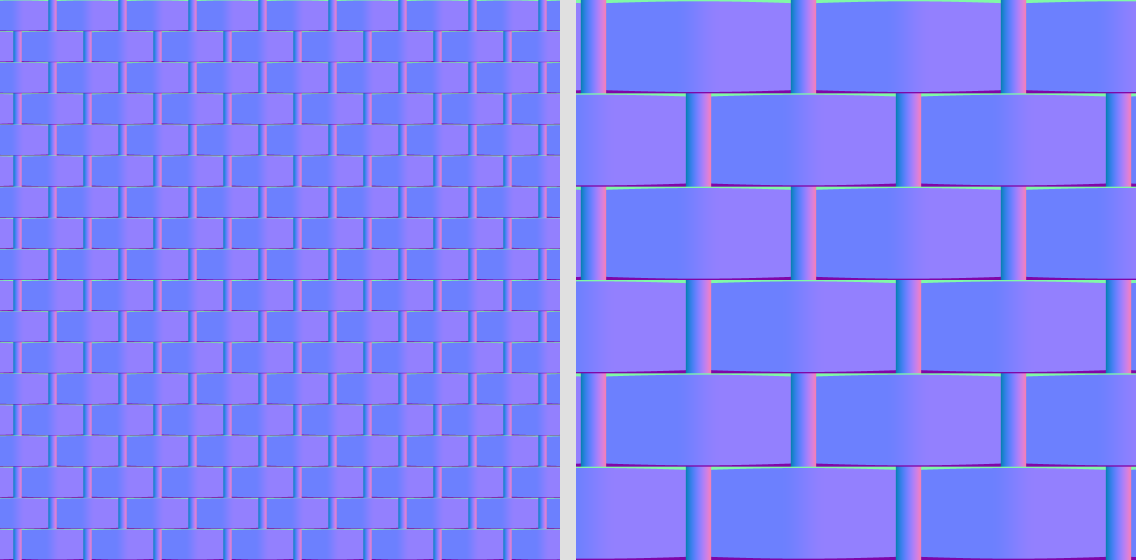
Left: the whole. Right: its middle third, enlarged.
Give the GLSL for this texture map, as a WebGL 1 fragment shader.

```glsl
precision highp float;
// Tangent-space normal map of a plain weave: flat bands crossing over narrow round cords.
uniform vec2 u_resolution;

const float PI = 3.14159265;
const vec2 REPEATS = vec2(8.0, 18.0);   // bands across, rows down (rows must be even)
const float FIRST_BAND_CENTRE = 0.75;   // in the bottom row, as a share of one repeat
const float CORD_HALF_WIDTH = 0.06;     // share of one repeat across
const float CORD_TILT = 0.95;           // sideways tilt at the cord's edges
const float BAND_TILT = 0.152;          // sideways tilt of the two band halves
const float CREST_HALF_WIDTH = 0.11;    // soft turn in the middle of a band
const float RIM_TILT = 0.95;            // up and down tilt at the band's rims
const float RIM_AT_ENDS = 0.038;        // rim thickness as a share of row height
const float RIM_AT_CENTRE = 0.014;
const int SAMPLES = 6;                  // antialiasing samples per axis

// Unit normal from its sideways and upward tilt.
vec3 normalFromTilt(vec2 tilt) {
  return vec3(tilt, sqrt(max(1.0 - dot(tilt, tilt), 0.0)));
}

// Round vertical cord; across runs from -1 to 1.
vec3 cordNormal(float across) {
  return normalFromTilt(vec2(CORD_TILT * across, 0.0));
}

// Band arched along its length, with steep rims that widen towards its ends.
vec3 bandNormal(float along, float height) {
  float crest = smoothstep(-CREST_HALF_WIDTH, CREST_HALF_WIDTH, along);
  float sideTilt = mix(-BAND_TILT, BAND_TILT, crest);
  float rim = mix(RIM_AT_ENDS, RIM_AT_CENTRE, cos(PI * along));
  float top = step(1.0 - rim, height);
  float bottom = step(height, rim);
  float rimTilt = RIM_TILT * (top - bottom);
  return normalFromTilt(vec2(sideTilt * (1.0 - abs(rimTilt)), rimTilt));
}

// Normal of the weave at uv, with alternate rows shifted by half a repeat.
vec3 weaveNormal(vec2 uv) {
  vec2 cell = uv * REPEATS;
  float rowShift = 0.5 * mod(floor(cell.y), 2.0);
  float along = fract(cell.x - FIRST_BAND_CENTRE - rowShift + 0.5) - 0.5;
  float across = (fract(along) - 0.5) / CORD_HALF_WIDTH;
  if (abs(across) < 1.0) return cordNormal(across);
  return bandNormal(along, fract(cell.y));
}

void main() {
  // Average a grid of samples inside each pixel for smooth edges.
  vec3 sum = vec3(0.0);
  for (int j = 0; j < SAMPLES; j++) {
    for (int i = 0; i < SAMPLES; i++) {
      vec2 offset = (vec2(float(i), float(j)) + 0.5) / float(SAMPLES) - 0.5;
      sum += weaveNormal((gl_FragCoord.xy + offset) / u_resolution);
    }
  }
  vec3 normal = sum / float(SAMPLES * SAMPLES);
  gl_FragColor = vec4(0.5 + 0.5 * normal, 1.0);
}
```
